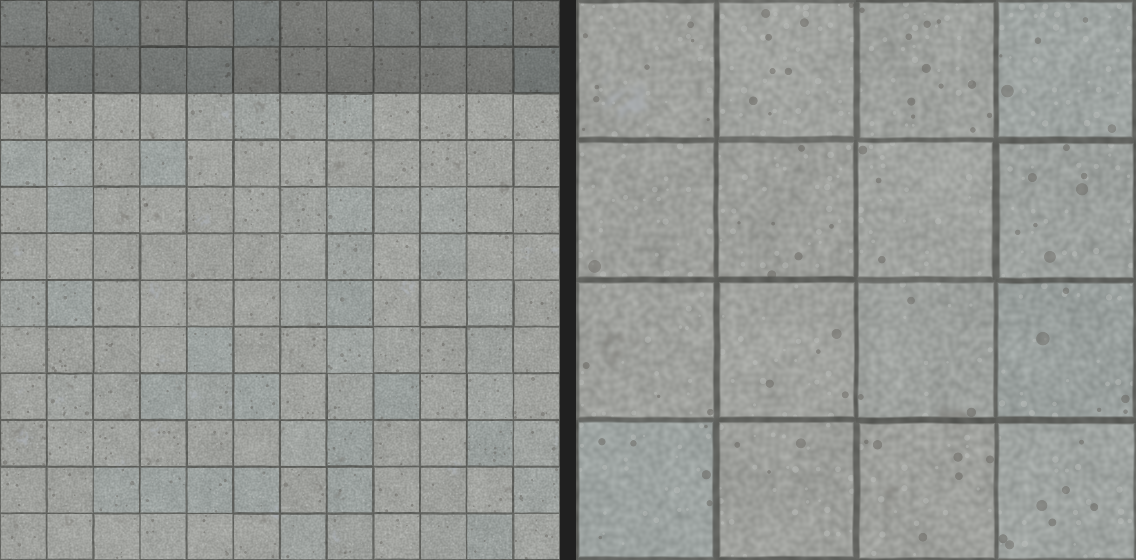
Left: the whole. Right: its middle third, enlarged.
Give the GLSL for this texture, as a WebGL 2 fragment shader.

```glsl
#version 300 es
precision highp float;
// Square grey concrete pavers with thin dark joints and two shaded rows along the top.

uniform vec2 u_resolution;
out vec4 fragColor;

const float TILES = 12.0;             // pavers across and down
const float SHADED_ROWS = 2.0;        // darker rows at the top
const float SHADE = 0.75;             // brightness of those rows
const float JOINT_HALF_WIDTH = 0.021; // in paver widths
const float JOINT_WOBBLE = 0.009;
const float GRAIN = 0.075;
const float MOTTLE = 0.030;
const float TILE_VARIATION = 0.024;
const vec3 CONCRETE = vec3(0.626, 0.633, 0.617);
const vec3 JOINT = vec3(0.355, 0.360, 0.345);
const vec3 COOL_TINT = vec3(-0.020, 0.000, 0.008);
const vec3 PIT = vec3(0.40, 0.39, 0.37);
const vec3 FLECK = vec3(0.76, 0.77, 0.76);
const vec3 STAIN = vec3(0.47, 0.46, 0.44);
const vec3 BLOOM = vec3(0.69, 0.71, 0.74);

// Integer hash giving two values in 0..1
vec2 hash2(vec2 cell) {
    uvec2 q = uvec2(ivec2(cell) + 32768);
    uint h = q.x * 1597334677u ^ q.y * 3812015801u;
    h = (h ^ (h >> 15)) * 2246822519u;
    h ^= h >> 13;
    uint k = h * 3266489917u;
    k ^= k >> 16;
    return vec2(h & 65535u, k & 65535u) / 65535.0;
}

float gradientDot(vec2 cell, vec2 offset) {
    float angle = 6.28318 * hash2(cell).x;
    return dot(vec2(cos(angle), sin(angle)), offset);
}

float gradientNoise(vec2 p) {
    vec2 i = floor(p), f = p - i;
    vec2 u = f * f * f * (f * (f * 6.0 - 15.0) + 10.0);
    vec2 e = vec2(1.0, 0.0);
    return mix(mix(gradientDot(i, f), gradientDot(i + e.xy, f - e.xy), u.x),
               mix(gradientDot(i + e.yx, f - e.yx), gradientDot(i + e.xx, f - e.xx), u.x), u.y);
}

// Soft round specks, at most one in each cell
float specks(vec2 p, float density, float radius, float soft) {
    vec2 cell = floor(p);
    vec2 pick = hash2(cell + 311.0);
    vec2 centre = 0.3 + 0.4 * hash2(cell + 977.0);
    float size = radius * (0.5 + pick.y);
    float inside = 1.0 - smoothstep(size - soft, size + soft, length(p - cell - centre));
    return inside * step(pick.x, density);
}

// Coverage of the joint nearest to one coordinate; edge seeds its wear
float jointLine(float x, vec2 edge, float wobble, float soft) {
    vec2 wear = hash2(edge);
    float offset = abs(x - floor(x + 0.5) + wobble);
    float halfWidth = JOINT_HALF_WIDTH * mix(0.8, 1.2, wear.x);
    float line = 1.0 - smoothstep(halfWidth - soft, halfWidth + soft, offset);
    return line * mix(0.72, 1.0, sqrt(wear.y));
}

vec3 paver(vec2 p, vec2 tile, float pixel) {
    vec2 character = hash2(tile + 53.0);
    vec3 color = CONCRETE + TILE_VARIATION * (character.x - 0.5);
    color += COOL_TINT * smoothstep(0.45, 1.0, character.y);

    // Broad mottling and fine aggregate
    color += MOTTLE * (gradientNoise(p * 2.3) + 0.6 * gradientNoise(p * 6.0 + 40.0));
    color += GRAIN * (gradientNoise(p * 21.0) + 0.6 * gradientNoise(p * 11.0 + 90.0));

    // Pale chips and dark pits
    color = mix(color, FLECK, 0.40 * specks(p * 13.0, 0.13, 0.20, 6.5 * pixel));
    color = mix(color, PIT, 0.50 * specks(p * 9.0 + 17.0, 0.05, 0.20, 4.5 * pixel));
    color = mix(color, PIT, 0.45 * specks(p * 4.0 + 71.0, 0.05, 0.13, 2.0 * pixel));

    // Occasional smudges and mineral bloom, broken up by noise
    vec2 warped = p + 0.12 * vec2(gradientNoise(p * 7.0), gradientNoise(p * 7.0 + 60.0));
    float ragged = smoothstep(-0.35, 0.35, gradientNoise(p * 10.0 + 25.0));
    color = mix(color, STAIN, 0.50 * ragged * specks(warped * 1.7 + 7.0, 0.10, 0.14, 0.09));
    color = mix(color, BLOOM, 0.60 * ragged * specks(warped * 1.3 + 33.0, 0.09, 0.13, 0.09));
    return color;
}

void main() {
    vec2 p = gl_FragCoord.xy / u_resolution * TILES;
    vec2 tile = floor(p);
    vec2 nearest = floor(p + 0.5);
    float pixel = TILES / min(u_resolution.x, u_resolution.y);
    float soft = max(0.6 * pixel, 0.010);

    vec3 color = paver(p, tile, pixel);

    // Joints, slightly uneven and worn along each side
    vec2 wobble = JOINT_WOBBLE * vec2(gradientNoise(p * 3.0 + 11.0), gradientNoise(p * 3.0 + 83.0));
    wobble += 0.012 * (hash2(tile.yx + 400.0) - 0.5);
    float upright = jointLine(p.x, vec2(nearest.x, tile.y) + 130.0, wobble.x, soft);
    float level = jointLine(p.y, vec2(tile.x, nearest.y) + 230.0, wobble.y, soft);
    vec3 jointColor = JOINT + 0.08 * gradientNoise(p * 12.0 + 150.0);
    color = mix(color, jointColor, max(upright, level));

    // Shaded rows, the lower one a little deeper
    float shadeStart = TILES - SHADED_ROWS;
    float shaded = smoothstep(-0.5 * pixel, 0.5 * pixel, p.y - shadeStart);
    float depth = SHADE + 0.03 * (p.y - shadeStart - 1.0);
    color *= mix(1.0, depth, shaded);

    fragColor = vec4(color, 1.0);
}
```
